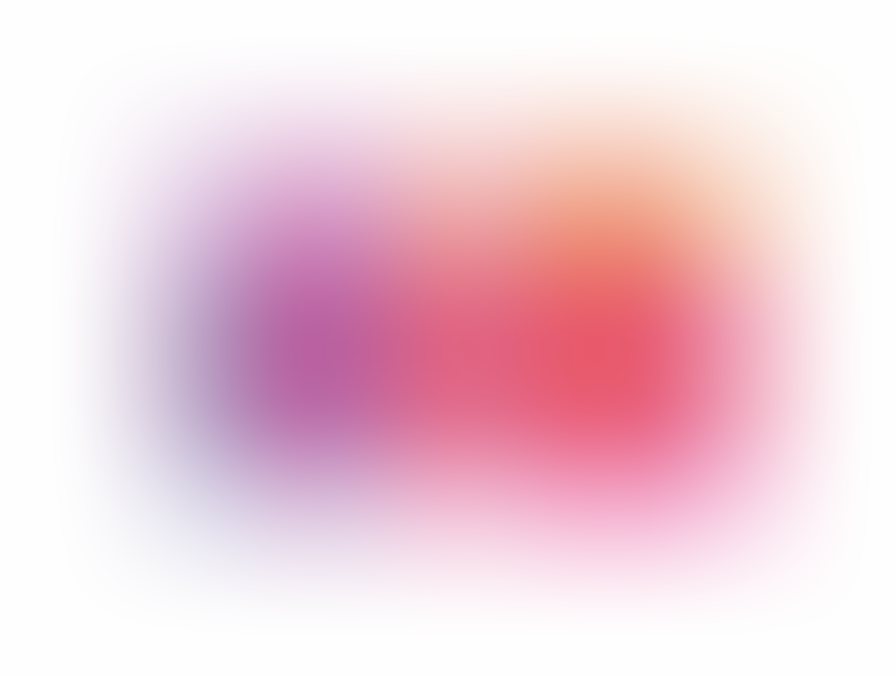
Reproduce this background procedurally as a Shadertoy shader.

```glsl
const vec3 PAGE = vec3(0.997);

// Horizontal blend through five evenly named colour stops
vec3 colourBand(float x, vec3 outerLeft, vec3 left, vec3 centre, vec3 right, vec3 outerRight) {
    vec3 c = mix(outerLeft, left, smoothstep(0.195, 0.352, x));
    c = mix(c, centre, smoothstep(0.352, 0.521, x));
    c = mix(c, right, smoothstep(0.521, 0.664, x));
    return mix(c, outerRight, smoothstep(0.664, 0.833, x));
}

// Soft plateau: rises over rise.x..rise.y, falls over fall.x..fall.y
float softSpan(float t, vec2 rise, vec2 fall) {
    return smoothstep(rise.x, rise.y, t) * (1.0 - smoothstep(fall.x, fall.y, t));
}

// Pigment field: lavender to pink below, violet to red, orchid to orange above
vec3 pigment(vec2 uv) {
    vec3 lower = colourBand(uv.x,
        vec3(0.66, 0.64, 0.80), vec3(0.76, 0.61, 0.79), vec3(0.91, 0.57, 0.73),
        vec3(0.93, 0.46, 0.69), vec3(0.92, 0.47, 0.71));
    vec3 middle = colourBand(uv.x,
        vec3(0.57, 0.42, 0.64), vec3(0.725, 0.38, 0.63), vec3(0.88, 0.39, 0.51),
        vec3(0.91, 0.35, 0.42), vec3(0.90, 0.40, 0.54));
    vec3 upper = colourBand(uv.x,
        vec3(0.67, 0.41, 0.70), vec3(0.75, 0.37, 0.65), vec3(0.89, 0.46, 0.46),
        vec3(0.91, 0.41, 0.23), vec3(0.92, 0.52, 0.32));
    vec3 c = mix(lower, middle, smoothstep(0.171, 0.482, uv.y));
    return mix(c, upper, smoothstep(0.482, 0.741, uv.y));
}

void mainImage(out vec4 fragColor, in vec2 fragCoord) {
    vec2 uv = fragCoord / iResolution.xy;

    // Feathered coverage of the glow
    float cover = softSpan(uv.x, vec2(0.045, 0.352), vec2(0.70, 0.985))
                * softSpan(uv.y, vec2(0.041, 0.421), vec2(0.482, 0.965));

    fragColor = vec4(mix(PAGE, pigment(uv), cover), 1.0);
}
```
